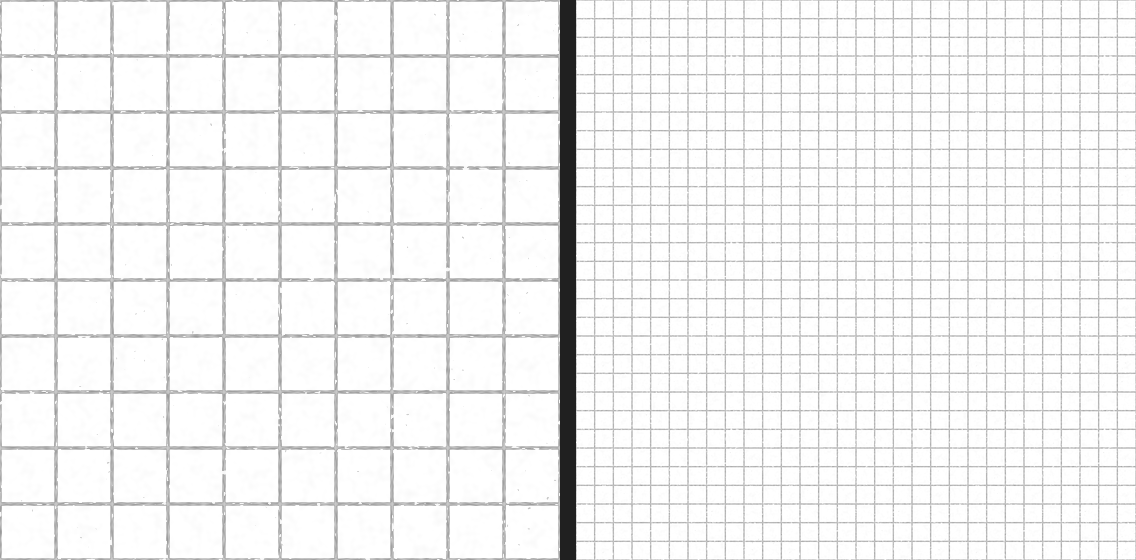
Left: one tile. Right: repeated 3 by 3.
Give the GLSL for this pattern, as a WebGL 2 fragment shader.

```glsl
#version 300 es
precision highp float;
// White square tiles in a ten by ten grid, parted by thin worn grey grout.
// Wrapped gradient noise streaks and chips the grout and mottles the glaze;
// hashed cells scatter a few faint specks over the tiles.

uniform vec2 u_resolution;
out vec4 fragColor;

const float TILES = 10.0;
const float GROUT_HALF_WIDTH = 0.029; // in tile units
const vec3 GLAZE = vec3(1.0);
const vec3 GROUT_DARK = vec3(0.58);
const vec3 GROUT_LIGHT = vec3(0.77);
const vec3 JUNCTION = vec3(0.80);
const vec3 CHIP = vec3(0.97);
const vec3 SPECK = vec3(0.74);

// Integer hash of a non-negative cell, giving two values from 0 to 1
vec2 hash2(vec2 cell, float seed) {
    uvec2 q = uvec2(cell) + uvec2(uint(seed) * 7919u, uint(seed) * 6101u);
    uint h = q.x * 73856093u ^ q.y * 19349663u;
    h = (h ^ (h >> 15u)) * 2246822519u;
    h = (h ^ (h >> 13u)) * 3266489917u;
    h ^= h >> 16u;
    return vec2(float(h & 65535u), float(h >> 16u)) / 65535.0;
}

// Slope of one lattice corner times the offset from it
float cornerSlope(vec2 cell, vec2 offset, vec2 period, float seed) {
    float angle = 6.28319 * hash2(mod(cell, period), seed).x;
    return dot(vec2(cos(angle), sin(angle)), offset);
}

// Gradient noise that wraps after a whole number of cells
float gradientNoise(vec2 p, vec2 period, float seed) {
    vec2 cell = floor(p);
    vec2 f = p - cell;
    vec2 w = f * f * f * (f * (f * 6.0 - 15.0) + 10.0);
    vec2 e = vec2(1.0, 0.0);
    float low = mix(cornerSlope(cell, f, period, seed),
                    cornerSlope(cell + e, f - e, period, seed), w.x);
    float high = mix(cornerSlope(cell + e.yx, f - e.yx, period, seed),
                     cornerSlope(cell + e, f - e, period, seed), 0.0);
    high = mix(cornerSlope(cell + e.yx, f - e.yx, period, seed),
               cornerSlope(cell + e.xx, f - e.xx, period, seed), w.x);
    return mix(low, high, w.y);
}

// Noise over the tile grid at whole frequencies per tile
float tileNoise(vec2 p, vec2 frequency, float seed) {
    return gradientNoise(p * frequency, frequency * TILES, seed);
}

// Grout running along p.x: colour in rgb, coverage in a
vec4 groutLine(vec2 p, float pixel, float seed) {
    float across = p.y - round(p.y);
    float wobble = 0.006 * tileNoise(p, vec2(9.0, 2.0), seed);
    float edge = abs(across) - GROUT_HALF_WIDTH - wobble;
    float coverage = 1.0 - smoothstep(-0.6 * pixel, 0.6 * pixel, edge);

    // Long fibres, darker toward both rims
    float streak = tileNoise(p, vec2(7.0, 36.0), seed + 1.0);
    float rim = smoothstep(0.004, GROUT_HALF_WIDTH, abs(across));
    float light = clamp(0.62 + 0.9 * streak - 0.35 * rim, 0.0, 1.0);
    vec3 color = mix(GROUT_DARK, GROUT_LIGHT, light);

    // Pale chips, gathered on the more worn stretches
    float wear = tileNoise(p, vec2(1.0, 1.0), seed + 2.0);
    float chip = tileNoise(p, vec2(8.0, 30.0), seed + 3.0) + 0.35 * wear;
    color = mix(color, CHIP, smoothstep(0.28, 0.42, chip));
    return vec4(color, coverage);
}

// Sparse flecks, one at most per cell, more frequent in worn areas
float specks(vec2 p, float perTile, float pixel, float seed) {
    vec2 q = p * perTile;
    vec2 cell = mod(floor(q), perTile * TILES);
    vec2 place = hash2(cell, seed);
    vec2 form = hash2(cell, seed + 1.0);
    vec2 d = (fract(q) - mix(vec2(0.3), vec2(0.7), place)) / perTile;
    float angle = 6.28319 * form.x;
    vec2 axis = vec2(cos(angle), sin(angle));
    d -= axis * clamp(dot(d, axis), -0.012 * form.y, 0.012 * form.y);
    float radius = mix(0.005, 0.014, place.x * form.y);
    float mark = 1.0 - smoothstep(radius - 0.5 * pixel, radius + 0.5 * pixel, length(d));
    float chance = 0.03 + 0.10 * tileNoise(p, vec2(0.5), seed + 2.0);
    float present = step(hash2(cell, seed + 3.0).x, chance);
    return mark * present * mix(0.2, 0.9, form.y);
}

void main() {
    vec2 p = gl_FragCoord.xy / u_resolution * TILES;
    float pixel = TILES / min(u_resolution.x, u_resolution.y);

    // Glaze with barely visible mottling and flecks
    float mottle = max(tileNoise(p, vec2(8.0), 3.0) + tileNoise(p, vec2(3.0), 4.0), 0.0);
    vec3 color = GLAZE - 0.022 * mottle;
    color = mix(color, SPECK, specks(p, 6.0, pixel, 10.0));

    // Grout in both directions, paler where the lines cross
    vec4 level = groutLine(p, pixel, 20.0);
    vec4 upright = groutLine(p.yx, pixel, 30.0);
    color = mix(color, level.rgb, level.a);
    color = mix(color, upright.rgb, upright.a);
    vec2 corner = abs(p - round(p));
    float crossing = 1.0 - smoothstep(0.018, 0.05, length(corner));
    color = mix(color, JUNCTION, 0.8 * crossing * max(level.a, upright.a));

    fragColor = vec4(color, 1.0);
}
```
